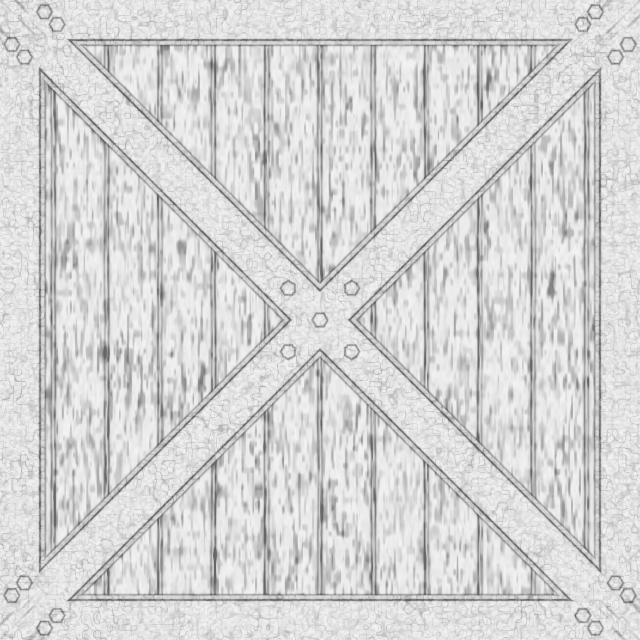
Give the GLSL for this texture map, as a three.js fragment shader.

```glsl
varying vec2 vUv;

float hash(vec2 p) {
  return fract(sin(dot(p, vec2(127.1, 311.7))) * 43758.5453);
}

float noise(vec2 p) {
  vec2 i = floor(p);
  vec2 f = fract(p);
  f = f * f * (3.0 - 2.0 * f);
  return mix(mix(hash(i), hash(i + vec2(1.0, 0.0)), f.x),
             mix(hash(i + vec2(0.0, 1.0)), hash(i + vec2(1.0, 1.0)), f.x), f.y);
}

// Soft pencil stroke around distance zero
float stroke(float d, float width) {
  return exp(-d * d / (width * width));
}

float hexagon(vec2 p, float radius) {
  p = abs(p);
  return max(p.x * 0.866 + p.y * 0.5, p.y) - radius;
}

float boltRing(vec2 p) {
  return stroke(hexagon(p, 0.0103), 0.0017);
}

// Contour scribbles on the frame and braces
float roughInk(vec2 uv) {
  float coarse = abs(noise(uv * 105.0) - 0.5);
  float small = abs(noise(uv * 165.0 + 31.0) - 0.5);
  float patches = 0.5 + 0.8 * noise(uv * 32.0 + 7.0);
  float contours = 0.10 * smoothstep(0.13, 0.0, coarse)
                 + 0.07 * smoothstep(0.15, 0.0, small);
  return contours * patches + 0.08 * noise(uv * 250.0);
}

// Long vertical fibres on the planks
float grainInk(vec2 uv) {
  float plank = floor(uv.x * 12.0);
  vec2 p = uv + vec2(0.0, hash(vec2(plank, 3.0)));
  float fibres = smoothstep(0.48, 0.95, noise(p * vec2(235.0, 42.0)));
  float flecks = smoothstep(0.5, 0.95, noise(p * vec2(190.0, 75.0) + 19.0));
  float clusters = 0.45 + 1.0 * noise(p * vec2(38.0, 14.0));
  return (0.21 * fibres + 0.14 * flecks) * clusters
       + 0.05 * noise(p * vec2(260.0, 100.0));
}

// Paired lines where neighbouring planks meet
float seamInk(vec2 uv) {
  float x = uv.x + 0.0014 * (noise(vec2(uv.x * 12.0, uv.y * 18.0)) - 0.5);
  float seam = floor(x * 12.0 + 0.5);
  float d = x - seam / 12.0;
  float weight = mix(0.2, 0.36, hash(vec2(seam, 5.0)));
  float wear = 0.75 + 0.5 * noise(vec2(seam * 9.0, uv.y * 60.0));
  return wear * (weight * stroke(d + 0.003, 0.0017)
       + (0.5 - weight) * stroke(d - 0.003, 0.0017)
       + 0.07 * stroke(d, 0.006));
}

void main() {
  vec2 p = vUv - 0.5;
  vec2 q = abs(p);
  vec2 folded = vec2(max(q.x, q.y), min(q.x, q.y));

  // Positive inside the four triangular panels
  float panel = min(0.4375 - folded.x, (folded.x - folded.y - 0.046) * 0.7071);
  float planks = smoothstep(0.0065, 0.0095, panel);

  float ink = mix(roughInk(vUv), grainInk(vUv) + seamInk(vUv), planks);

  // Bevelled panel borders
  float wear = 0.8 + 0.4 * noise(vUv * 110.0);
  ink += wear * (0.40 * stroke(panel, 0.0017)
       + 0.23 * stroke(panel - 0.0083, 0.0016)
       + 0.06 * stroke(panel - 0.004, 0.005));

  // Diagonal scratches in the corners
  float corner = smoothstep(0.425, 0.445, folded.y);
  float along = q.x + q.y;
  float across = (q.x - q.y) * sign(p.x * p.y);
  ink += 0.16 * corner * smoothstep(0.5, 0.9, noise(vec2(across * 130.0, along * 22.0)));

  // Bolts at the crossing and the corners
  float bolts = boltRing(p) + boltRing(folded - 0.0495);
  for (int i = 0; i < 2; i++) {
    vec2 center = vec2(0.4815, 0.4305) - 0.0197 * float(i);
    vec2 offset = folded - center;
    bolts += boltRing(q.x > q.y ? offset : offset.yx);
  }
  ink += 0.33 * min(bolts, 1.0);

  vec3 paper = vec3(0.95);
  vec3 graphite = vec3(1.0, 1.0, 0.985);
  gl_FragColor = vec4(paper - graphite * min(ink, 0.55), 1.0);
}
```
